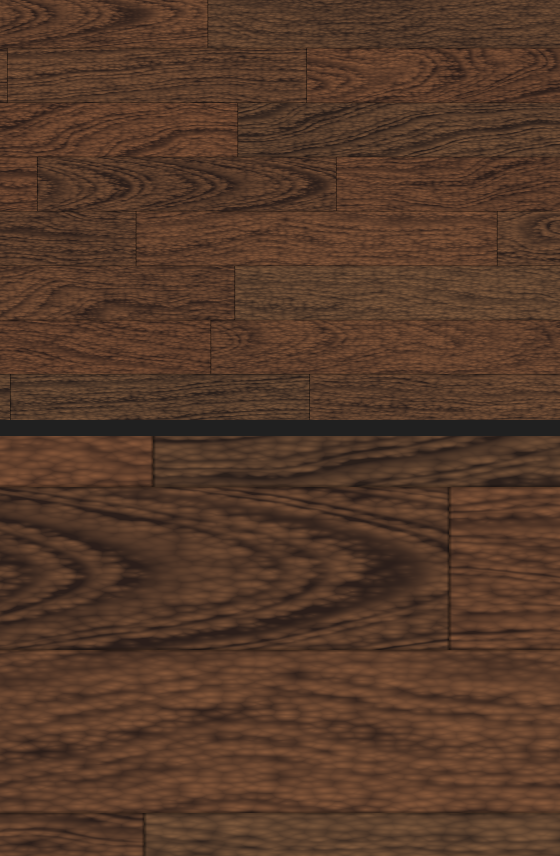
Top: the whole. Bottom: its middle third, enlarged.
Reproduce this texture procedurally as a WebGL 1 fragment shader.

```glsl
precision highp float;
uniform vec2 u_resolution;

#define ROW_HEIGHT 0.1295
#define FIRST_SEAM 0.1146
#define SHORT_PLANK 0.712
#define LONG_PLANK 0.86
#define SEAM_WIDTH 0.0026
#define RING_CONTRAST 0.62
#define FIBRE_CONTRAST 0.5
#define PORE_CONTRAST 0.6
#define DARK_WOOD vec3(0.195, 0.137, 0.112)
#define LIGHT_WOOD vec3(0.475, 0.322, 0.218)

const float TAU = 6.2831853;

float hash(vec2 p) {
  return fract(sin(dot(p, vec2(127.1, 311.7))) * 4375.85);
}

// Distance to the nearest scattered point, in cells
float cellular(vec2 p) {
  vec2 cell = floor(p);
  float nearest = 2.0;
  for (int j = -1; j <= 1; j++) {
    for (int i = -1; i <= 1; i++) {
      vec2 c = cell + vec2(float(i), float(j));
      vec2 point = c + vec2(hash(c), hash(c + 37.3));
      nearest = min(nearest, distance(p, point));
    }
  }
  return nearest;
}

float layeredSines(vec2 p) {
  float sum = 0.0;
  float amp = 0.5;
  for (int i = 0; i < 4; i++) {
    sum += amp * sin(p.x + 1.7 * sin(0.8 * p.y + float(i)));
    p = mat2(1.5, 0.9, -0.9, 1.5) * p + 2.3;
    amp *= 0.5;
  }
  return sum;
}

// Growth ring number at a point of a plank; q is in plank heights
float ringField(vec2 q, vec2 id) {
  float rings = mix(6.5, 11.0, hash(id + 1.3));
  float bend = mix(0.06, 0.5, pow(hash(id + 2.7), 1.5));
  float tilt = 0.26 * (hash(id + 4.1) - 0.5);
  float centre = mix(0.3, 0.7, hash(id + 5.9));
  float straight = q.y + tilt * q.x;
  float arch = 0.23 * q.x + 1.6 * (q.y - centre) * (q.y - centre);
  float field = mix(straight, arch, step(0.66, hash(id + 7.7)));
  field += bend * layeredSines(q * vec2(0.8, 1.6) + 20.0 * hash(id + 9.1));
  return rings * field + 0.35 * sin(2.3 * rings * field);
}

void main() {
  vec2 p = gl_FragCoord.xy / u_resolution.y;
  float pixel = 1.0 / u_resolution.y;

  // Staggered planks, with rows counted from the top
  float rowPos = (1.0 - p.y - FIRST_SEAM) / ROW_HEIGHT + 1.0;
  float row = floor(rowPos);
  float shift = fract(0.695 + 0.33 * row + 0.44 * step(2.0, row) + 0.59 * step(6.0, row));
  float plankLength = mix(SHORT_PLANK, LONG_PLANK, step(0.2, shift));
  float along = (p.x - shift * SHORT_PLANK) / plankLength;
  vec2 id = vec2(floor(along), row);
  vec2 q = vec2(fract(along) * plankLength / ROW_HEIGHT, fract(rowPos));

  // Pores and longer fibres
  vec2 seed = 30.0 * vec2(hash(id + 11.0), hash(id + 13.0));
  float pore = cellular(p * vec2(65.0, 210.0) + seed) - 0.45;
  float fibre = cellular(p * vec2(14.0, 120.0) + seed.yx) - 0.45;

  // Ring lines, faded where they crowd below the pixel size
  float ring = ringField(q, id);
  float stepSize = pixel / ROW_HEIGHT;
  float dx = ringField(q + vec2(stepSize, 0.0), id) - ring;
  float dy = ringField(q + vec2(0.0, stepSize), id) - ring;
  float visible = 1.0 - smoothstep(0.25, 0.6, length(vec2(dx, dy)));
  float wave = 0.5 + 0.5 * sin(TAU * (ring + 0.22 * pore + 0.15 * fibre));
  float line = mix(0.375, wave * wave, visible);
  float patchy = 0.75 + 0.25 * sin(1.1 * ring + 3.0 * q.y + q.x);
  float boldness = mix(0.4, 1.0, hash(id + 15.0)) * patchy;

  // Tone from dark grain to light grain
  float tone = 0.6 + 0.18 * (hash(id + 17.0) - 0.5);
  tone += 0.1 * layeredSines(q * vec2(0.9, 1.3) + seed);
  tone -= RING_CONTRAST * boldness * line;
  tone -= FIBRE_CONTRAST * fibre + PORE_CONTRAST * pore;
  tone = clamp(tone, -0.1, 1.12);
  vec3 colour = mix(DARK_WOOD, LIGHT_WOOD, tone);

  // Slight red or yellow cast of each plank
  colour *= 1.0 + 0.06 * (hash(id + 19.0) - 0.5) * vec3(1.0, -0.6, -1.0);

  // Fine seams, stronger at the plank ends
  float rowSeam = min(q.y, 1.0 - q.y) * ROW_HEIGHT;
  float endSeam = min(q.x * ROW_HEIGHT, plankLength - q.x * ROW_HEIGHT);
  float soft = max(SEAM_WIDTH, pixel);
  colour *= 1.0 - 0.28 * (1.0 - smoothstep(0.0, soft, rowSeam));
  colour *= 1.0 - 0.4 * (1.0 - smoothstep(0.0, soft, endSeam));

  gl_FragColor = vec4(colour, 1.0);
}
```
